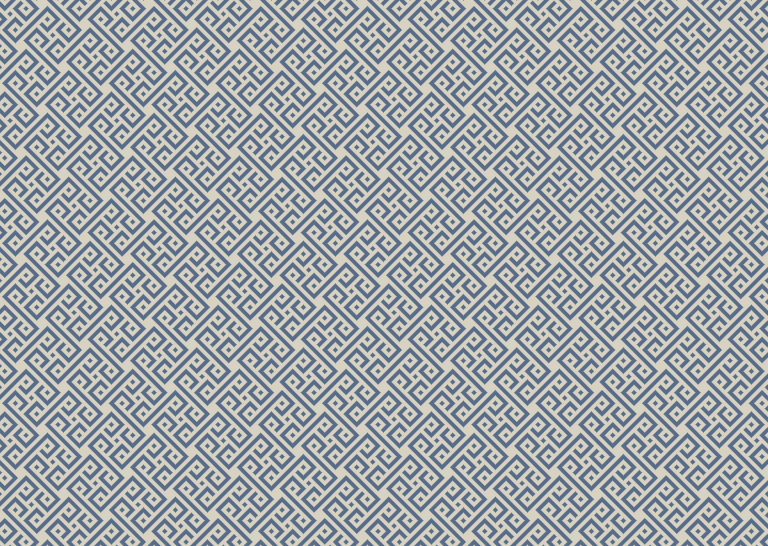
This pattern is drawn by a Shadertoy shader. Its source:

```glsl
// Diagonal fret: squared spirals in four directions, joined in pairs, with loose diamonds between.

const vec3 CREAM = vec3(0.845, 0.825, 0.755);
const vec3 BLUE = vec3(0.345, 0.425, 0.540);
const float REPEATS = 14.4;                  // upright spiral repeats across the width
const float STEPS_PER_REPEAT = 5.0;
const vec2 ANCHOR = vec2(0.4645, 0.3108);    // one spiral centre, in canvas widths
const float HALF_LINE = 0.25;                // half line width, in grid steps
const float EDGE_SOFTNESS = 1.12;            // edge blend width, in pixels

// Translations between spiral centres, in the slanted grid.
const vec2 STEP_A = vec2(3.0, 1.0);
const vec2 STEP_B = vec2(-1.0, 3.0);

// Distance to a square-ended bar along a grid axis.
float bar(vec2 p, vec2 start, vec2 end) {
    vec2 d = abs(p - 0.5 * (start + end)) - 0.5 * abs(end - start) - HALF_LINE;
    return max(d.x, d.y);
}

// Spiral that leaves along +x, around a centre diamond, with a loose diamond beside it.
float spiral(vec2 p) {
    float d = bar(p, vec2(2.0, -1.0), vec2(-1.0, -1.0));
    d = min(d, bar(p, vec2(-1.0, -1.0), vec2(-1.0, 1.0)));
    d = min(d, bar(p, vec2(-1.0, 1.0), vec2(1.0, 1.0)));
    d = min(d, bar(p, vec2(1.0, 1.0), vec2(1.0, 0.0)));
    d = min(d, bar(p, vec2(0.0), vec2(0.0)));
    return min(d, bar(p, vec2(1.0, 2.0), vec2(1.0, 2.0)));
}

// Quarter and half turns by cell parity make each spiral face its partner.
vec2 faceNeighbour(vec2 p, vec2 cell) {
    if (mod(cell.x + cell.y, 2.0) < 0.5) p = vec2(p.y, -p.x);
    if (mod(cell.y, 2.0) > 0.5) p = -p;
    return p;
}

// Nearest line among the spiral of this cell and those around it.
float fret(vec2 p) {
    vec2 home = round(vec2(dot(p, STEP_A), dot(p, STEP_B)) / dot(STEP_A, STEP_A));
    float d = 1e3;
    for (int j = -1; j <= 1; j++) {
        for (int i = -1; i <= 1; i++) {
            vec2 cell = home + vec2(float(i), float(j));
            vec2 local = p - cell.x * STEP_A - cell.y * STEP_B;
            d = min(d, spiral(faceNeighbour(local, cell)));
        }
    }
    return d;
}

void mainImage(out vec4 fragColor, in vec2 fragCoord) {
    float scale = REPEATS * STEPS_PER_REPEAT;
    vec2 uv = (fragCoord / iResolution.x - ANCHOR) * scale;

    // Turn the grid by 45 degrees.
    vec2 grid = vec2(uv.x - uv.y, uv.x + uv.y);
    float pixel = sqrt(2.0) * scale / iResolution.x;

    float ink = clamp(0.5 - fret(grid) / (pixel * EDGE_SOFTNESS), 0.0, 1.0);
    fragColor = vec4(mix(CREAM, BLUE, ink), 1.0);
}
```
